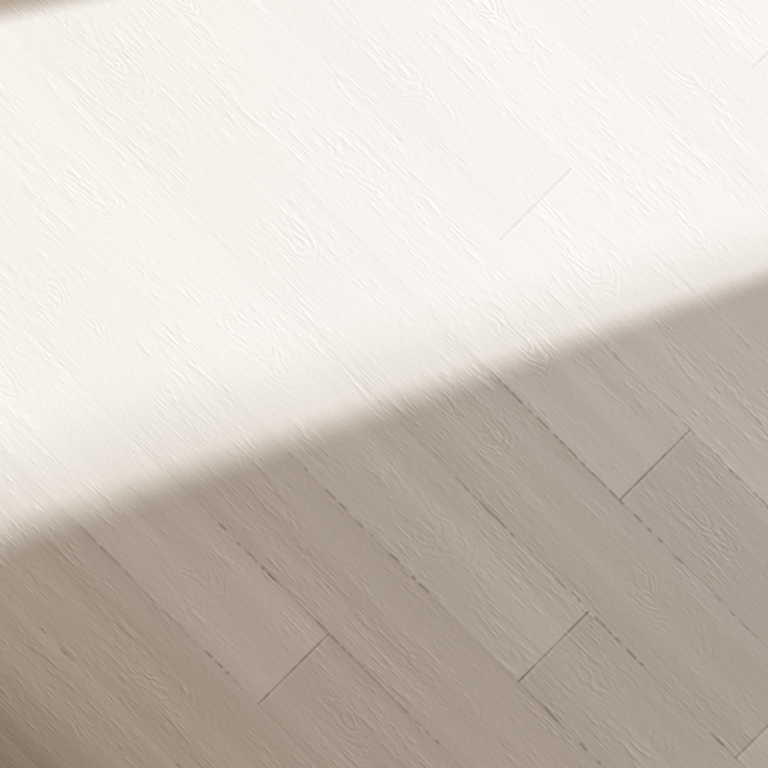
This texture is drawn by a Shadertoy shader. Its source:

```glsl
// Pale diagonal oak floorboards, half in sunlight and half in soft shade.

const float BOARD_WIDTH = 0.1841;   // measured along x + y
const float BOARD_SHIFT = 0.0286;

float hash(vec2 p) {
    return fract(sin(dot(p, vec2(127.1, 311.7))) * 43758.5);
}

float noise(vec2 p) {
    vec2 cell = floor(p), f = fract(p);
    f = f * f * (3.0 - 2.0 * f);
    return mix(mix(hash(cell), hash(cell + vec2(1, 0)), f.x),
               mix(hash(cell + vec2(0, 1)), hash(cell + vec2(1, 1)), f.x), f.y);
}

float fbm(vec2 p) {
    float sum = 0.0, amp = 0.5;
    for (int i = 0; i < 4; i++) {
        sum += amp * noise(p);
        p = p * 2.03 + 17.3;
        amp *= 0.5;
    }
    return sum;
}

// x runs along the boards, y counts boards across
vec2 boardSpace(vec2 uv) {
    return vec2(uv.x - uv.y + 1.0, (uv.x + uv.y - 1.0 + BOARD_SHIFT) / BOARD_WIDTH);
}

// Position of the end joint in each board row
float jointPosition(float row) {
    float joints[12] = float[12](0.30, 0.45, 2.30, 1.253, 2.20, 1.5625,
                                 1.945, 1.458, 0.9635, 1.90, 1.75, 1.068);
    return joints[int(clamp(row + 6.0, 0.0, 11.0))];
}

// Nested arches of growth rings, repeated along each board
float ringFigure(vec2 board, float row, float joint) {
    float period = 0.46;
    float local = board.x - joint - 0.14;
    float index = floor(local / period + 0.5);
    float jitter = hash(vec2(row, index)) - 0.5;
    vec2 q = vec2(local - index * period, fract(board.y) - 0.5 - 0.15 * jitter);
    float warp = fbm(board * vec2(22.0, 6.0)) - 0.47;
    float radius = length(q * vec2(5.0, 3.8)) + 0.8 * warp;
    float arches = sin((radius + 4.0 * q.x) * 27.0);
    float patches = smoothstep(0.35, 0.65, noise(board * vec2(18.0, 5.0) + 4.0));
    return patches * arches * exp(-2.2 * radius * radius);
}

// Height of the brushed wood surface, with calm and busy areas
float woodHeight(vec2 uv) {
    vec2 board = boardSpace(uv);
    float row = floor(board.y);
    float joint = jointPosition(row);
    vec2 offset = vec2(row * 3.7, 0.0);
    float busy = 0.35 + 1.1 * smoothstep(0.3, 0.75, noise(board * vec2(9.0, 4.0) + 30.0));
    float fibres = fbm(board * vec2(15.0, 20.0) + offset) - 0.47;
    float scratches = smoothstep(0.62, 0.95, noise(board * vec2(42.0, 52.0) + offset));
    float grit = noise(uv * 250.0);
    return busy * (0.40 * fibres + 0.24 * scratches) + 0.13 * grit
         + 0.18 * ringFigure(board, row, joint);
}

float lineMask(float dist, float width, float pixel) {
    return 1.0 - smoothstep(width * 0.2, width + pixel, abs(dist));
}

// Sunlight amount with a firm core and a long soft falloff
float sunlight(vec2 uv, float roughness) {
    float d = uv.y - (0.282 + 0.352 * uv.x) + 0.010 * roughness;
    float soft = mix(1.45, 0.75, uv.x);
    return 0.74 * smoothstep(-0.016 * soft, 0.038 * soft, d)
         + 0.26 * smoothstep(0.0, 0.14 * soft, d);
}

void mainImage(out vec4 fragColor, in vec2 fragCoord) {
    vec2 uv = fragCoord / iResolution.xy;
    float pixel = 1.0 / iResolution.y;
    vec2 board = boardSpace(uv);
    float row = floor(board.y);
    float joint = jointPosition(row);
    float pastJoint = step(joint, board.x);

    // Surface relief lit from the upper right
    float height = woodHeight(uv);
    float relief = height - woodHeight(uv + vec2(0.0019, 0.0014));

    // Sun and shade colours
    float sun = sunlight(uv, height);
    vec3 shade = mix(vec3(0.642, 0.588, 0.530), vec3(0.694, 0.654, 0.614),
                     smoothstep(0.1, 1.15, uv.x * 0.75 + uv.y * 0.75));
    vec3 bright = mix(vec3(0.962, 0.950, 0.928), vec3(0.970, 0.960, 0.944),
                      smoothstep(0.1, 0.9, uv.x));

    // Tone of each board, its broad streaks and fine fibres
    float parity = 1.0 - 2.0 * mod(row + 1.0 + pastJoint, 2.0);
    float streaks = noise(vec2(board.x * 1.6 + row, board.y * 5.0)) - 0.5;
    float fibre = noise(vec2(board.x * 6.0, board.y * 26.0)) - 0.5;
    float tone = 0.013 * parity + 0.036 * streaks + 0.010 * fibre;
    vec3 color = mix(shade, bright, sun);
    color += tone * mix(1.0, 0.22, sun) * vec3(0.95, 1.0, 1.05);
    color += relief * mix(0.125, 0.095, sun);

    // Warm fringe where the light fades
    color += 4.0 * sun * (1.0 - sun) * vec3(0.004, 0.0, -0.008);

    // Broken, slightly wavering long seams and short end joints
    float seamIndex = floor(board.y + 0.5);
    float waver = 0.0016 * (noise(vec2(board.x * 40.0, seamIndex * 9.0)) - 0.5);
    float seamDist = (board.y - seamIndex) * BOARD_WIDTH * 0.7071 + waver;
    float jointDist = (board.x - joint) * 0.7071;
    float broken = smoothstep(0.3, 0.75, noise(vec2(board.x * 12.0, seamIndex * 5.0)));
    broken *= smoothstep(0.2, 0.8, noise(vec2(board.x * 110.0, seamIndex * 3.0)));
    float seam = lineMask(seamDist, 0.0017, pixel) * (0.12 + 0.88 * broken);
    float wear = 0.35 + 0.65 * noise(vec2(board.y * 16.0, row * 7.0));
    float endJoint = lineMask(jointDist, 0.0015, pixel) * wear;
    float glint = lineMask(jointDist - 0.003, 0.0018, pixel)
                + 0.4 * lineMask(seamDist - 0.003, 0.0018, pixel);
    color -= seam * mix(0.11, 0.016, sun) + endJoint * mix(0.15, 0.070, sun);
    color += glint * mix(0.022, 0.008, sun);

    // Dark lower left and upper left corners
    float lowCorner = 1.0 - smoothstep(0.0, 0.17, uv.x * 0.9 + uv.y);
    float topCorner = 1.0 - smoothstep(0.0, 0.040, (1.0 - uv.y) + uv.x * 0.22);
    color -= lowCorner * vec3(0.12, 0.13, 0.14) + topCorner * vec3(0.24, 0.28, 0.32);

    fragColor = vec4(clamp(color, 0.0, 1.0), 1.0);
}
```
